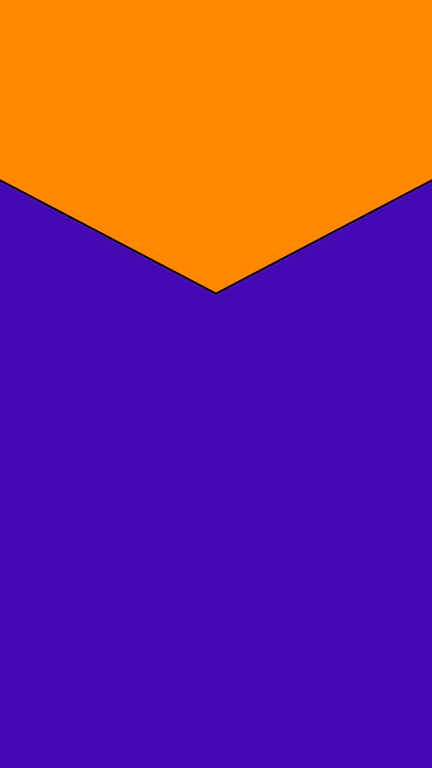
Give the GLSL for this background, as a Shadertoy shader.

```glsl
// Coverage of a band of given half width around distance zero
float band(float dist, float halfWidth, float pixel) {
    return clamp((halfWidth - abs(dist)) / pixel + 0.5, 0.0, 1.0);
}

void mainImage(out vec4 fragColor, in vec2 fragCoord) {
    // Height runs from 0 to 1, x is centred
    vec2 p = vec2(fragCoord.x - 0.5 * iResolution.x, fragCoord.y) / iResolution.y;
    float pixel = 1.0 / iResolution.y;

    vec3 purple = vec3(0.267, 0.035, 0.698);
    vec3 orange = vec3(1.0, 0.533, 0.0);
    vec3 outline = vec3(0.03, 0.01, 0.04);
    vec3 rim = vec3(0.36, 0.18, 0.64);

    // Signed distance to the V-shaped flap edge, positive above it
    float slope = 0.525;
    float dist = (p.y - 0.6178 - slope * abs(p.x)) / length(vec2(1.0, slope));

    // Flat fields
    vec3 color = mix(purple, orange, clamp(dist / pixel + 0.5, 0.0, 1.0));

    // Faint rim under the fold, then the dark outline
    color = mix(color, rim, 0.35 * band(dist + 0.0029, 0.0006, pixel));
    color = mix(color, outline, band(dist, 0.0012, pixel));

    fragColor = vec4(color, 1.0);
}
```
